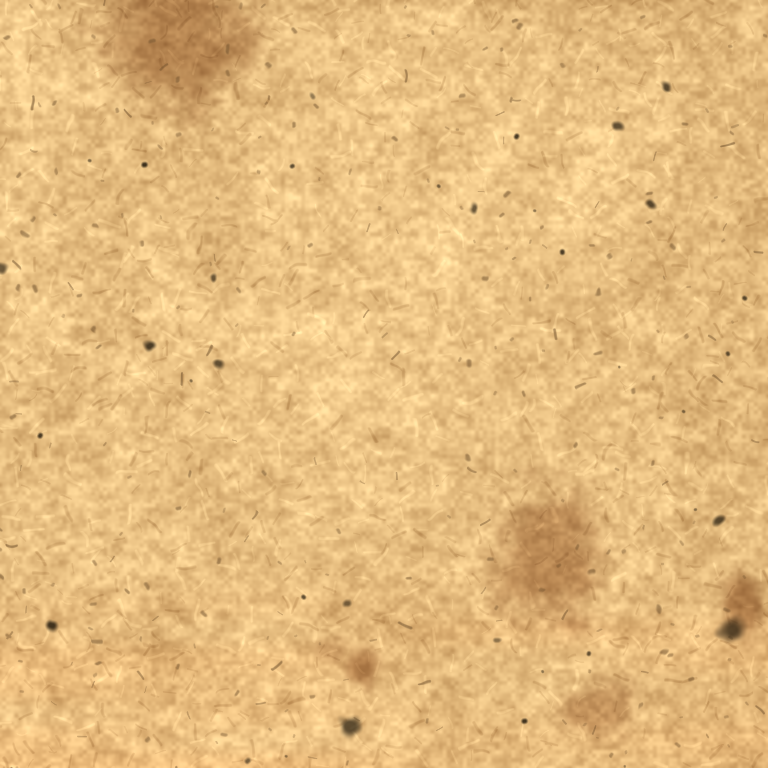
Give the GLSL for this texture, as a Shadertoy shader.

```glsl
const vec3 PAPER = vec3(0.908, 0.750, 0.509);
const vec3 TONE_RANGE = vec3(0.29, 0.32, 0.29);
const vec3 STAIN_TINT = vec3(0.77, 0.67, 0.59);
const vec3 FLECK_BROWN = vec3(0.43, 0.31, 0.17);
const vec3 SPECK_DARK = vec3(0.17, 0.13, 0.07);
const vec3 ROSE_TINT = vec3(1.01, 0.965, 0.93);

float hash(vec2 p, float seed) {
    vec3 q = fract(p.xyx * 0.1031 + seed * 0.137);
    q += dot(q, q.yzx + 33.33);
    return fract((q.x + q.y) * q.z);
}

// Smooth value noise centred on zero
float noise(vec2 p, float seed) {
    vec2 cell = floor(p);
    vec2 f = fract(p);
    f = f * f * (3.0 - 2.0 * f);
    float low = mix(hash(cell, seed), hash(cell + vec2(1, 0), seed), f.x);
    float high = mix(hash(cell + vec2(0, 1), seed), hash(cell + 1.0, seed), f.x);
    return mix(low, high, f.y) - 0.5;
}

float segmentDistance(vec2 p, vec2 halfAxis) {
    float t = dot(p, halfAxis) / dot(halfAxis, halfAxis);
    return length(p - halfAxis * clamp(t, -1.0, 1.0));
}

// Randomly turned strokes, one candidate per cell
float marks(vec2 uv, float cells, float chance, float halfLength, float width, float seed) {
    vec2 home = floor(uv * cells);
    float cover = 0.0;
    for (int y = -1; y <= 1; y++)
    for (int x = -1; x <= 1; x++) {
        vec2 cell = home + vec2(x, y);
        vec2 center = (cell + vec2(hash(cell, seed), hash(cell, seed + 1.3))) / cells;
        float angle = 6.2832 * hash(cell, seed + 2.6);
        float size = mix(0.45, 1.0, hash(cell, seed + 3.9));
        vec2 axis = vec2(cos(angle), sin(angle)) * halfLength * size;
        float d = segmentDistance(uv - center, axis) / (width * size);
        float density = chance * (1.0 + 1.6 * noise(center * 6.0, seed + 5.2));
        float present = step(hash(cell, seed + 6.5), density);
        cover = max(cover, present * size * smoothstep(1.3, 0.2, d));
    }
    return cover;
}

// Soft blot with a ragged rim
float blot(vec2 uv, vec2 center, vec2 radius, float ragged) {
    float d = length((uv - center) / radius) + ragged;
    return smoothstep(1.3, 0.35, d);
}

float paperTone(vec2 uv) {
    float tone = 0.34 * noise(uv * 190.0, 1.0);
    tone += 0.40 * noise(uv * vec2(85.0, 105.0), 2.0);
    tone += 0.28 * noise(uv * vec2(38.0, 46.0), 3.0);
    tone += 0.16 * noise(uv * 14.0, 4.0);
    tone += 0.22 * noise(uv * 4.0, 5.0);
    return tone + 0.08 * (0.5 - uv.x) - 0.15 * smoothstep(0.97, 1.0, uv.y);
}

void mainImage(out vec4 fragColor, in vec2 fragCoord) {
    vec2 uv = fragCoord / iResolution.xy;
    vec2 warp = vec2(noise(uv * 70.0, 11.0), noise(uv * 70.0, 12.0));
    vec2 bent = uv + 0.006 * warp;

    // Fibrous paper
    float tone = paperTone(uv);
    tone -= 0.30 * marks(bent, 42.0, 0.40, 0.010, 0.0026, 20.0);
    tone += 0.22 * marks(bent, 36.0, 0.40, 0.012, 0.0026, 30.0);
    vec3 color = PAPER + tone * TONE_RANGE;

    // Rosy streaks along the lower edge
    float streak = 0.5 + noise(uv * vec2(3.0, 28.0), 13.0);
    color *= mix(vec3(1), ROSE_TINT, streak * smoothstep(0.32, 0.08, uv.y));

    // Brown stains: center and radii, with their strengths
    vec4 stains[6] = vec4[6](
        vec4(0.235, 0.97, 0.105, 0.120), vec4(0.718, 0.268, 0.080, 0.100),
        vec4(0.780, 0.072, 0.050, 0.045), vec4(0.470, 0.128, 0.022, 0.032),
        vec4(0.965, 0.210, 0.030, 0.050), vec4(0.430, 0.155, 0.026, 0.020));
    float strengths[6] = float[6](0.90, 0.88, 0.75, 0.90, 0.95, 0.45);
    float ragged = 0.45 * noise(uv * 28.0, 14.0) + 0.35 * noise(uv * 75.0, 15.0);
    float stained = 0.0;
    for (int i = 0; i < 6; i++) {
        float amount = blot(uv, stains[i].xy, stains[i].zw, ragged);
        stained = max(stained, strengths[i] * amount);
    }
    color *= mix(vec3(1), STAIN_TINT, stained);

    // Brown flecks and nearly black specks
    float flecks = marks(bent, 30.0, 0.22, 0.0022, 0.0034, 40.0);
    float slivers = marks(bent, 22.0, 0.16, 0.0070, 0.0022, 50.0);
    float specks = marks(bent, 8.0, 0.20, 0.0016, 0.0075, 60.0);
    float dots = marks(uv, 11.0, 0.12, 0.0006, 0.0042, 70.0);
    color = mix(color, FLECK_BROWN, 0.55 * max(flecks, slivers));
    color = mix(color, SPECK_DARK, 0.92 * max(specks, dots));

    // Dark cores inside the lower stains
    float core = max(blot(uv, vec2(0.955, 0.180), vec2(0.017), 1.4 * ragged),
                     blot(uv, vec2(0.455, 0.056), vec2(0.016), 1.4 * ragged));
    color = mix(color, SPECK_DARK, 0.75 * core);

    fragColor = vec4(clamp(color, 0.0, 1.0), 1.0);
}
```
